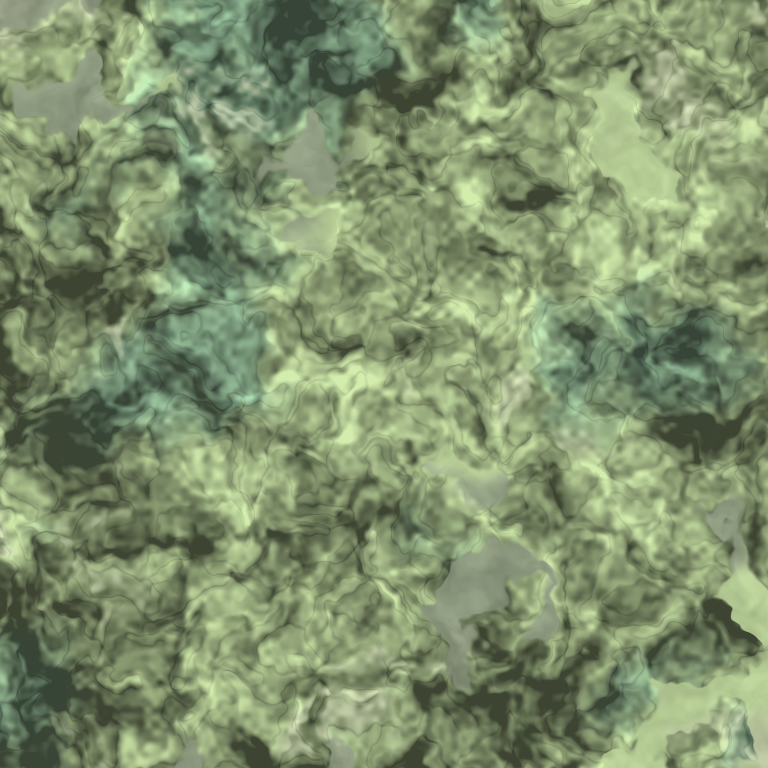
Write a three.js fragment shader that draws this texture.

```glsl
// Mossy, lichen-covered ground: crumbly green clumps with dark rims and creases,
// cool shaded hollows and a few smooth pale gaps. Warped value noise gives the
// grain, cellular noise the clumps and the longer fissures.

varying vec2 vUv;

float hash(vec2 p) {
  return fract(sin(dot(p, vec2(127.1, 311.7))) * 43758.5453);
}

vec2 hash2(vec2 p) {
  return vec2(hash(p), hash(p + 57.3));
}

float noise(vec2 p) {
  vec2 cell = floor(p);
  vec2 f = fract(p);
  f = f * f * (3.0 - 2.0 * f);
  float low = mix(hash(cell), hash(cell + vec2(1.0, 0.0)), f.x);
  float high = mix(hash(cell + vec2(0.0, 1.0)), hash(cell + 1.0), f.x);
  return mix(low, high, f.y);
}

// Four rotated octaves, normalised to 0..1
float fbm(vec2 p) {
  float sum = 0.0;
  float weight = 0.533;
  for (int i = 0; i < 4; i++) {
    sum += weight * noise(p);
    p = mat2(1.6, 1.2, -1.2, 1.6) * p + 17.7;
    weight *= 0.5;
  }
  return sum;
}

// Distance to the nearest clump centre, and the margin to the second nearest
vec2 clumps(vec2 p) {
  vec2 cell = floor(p);
  float nearest = 9.0;
  float second = 9.0;
  for (int y = -1; y <= 1; y++) {
    for (int x = -1; x <= 1; x++) {
      vec2 id = cell + vec2(float(x), float(y));
      float d = length(id + 0.1 + 0.8 * hash2(id) - p);
      second = min(second, max(nearest, d));
      nearest = min(nearest, d);
    }
  }
  return vec2(nearest, second - nearest);
}

// Thin wandering line along the middle level of a noise field
float crease(vec2 p, float width) {
  return 1.0 - smoothstep(0.0, width, abs(noise(p) - 0.5));
}

void main() {
  vec2 p = vUv;
  vec2 warp = vec2(fbm(p * 14.0), fbm(p * 14.0 + 31.0)) - 0.5;
  vec2 q = p + 0.11 * warp;
  vec2 r = mat2(0.8, 0.6, -0.6, 0.8) * q;

  // Crumbly grain from broad patches down to fine specks
  float broad = fbm(p * 3.5 + 4.0);
  float tone = 0.61;
  tone += 0.30 * (broad - 0.5);
  tone += 0.30 * (noise(r * 11.0 + 3.0) - 0.5);
  tone += 0.32 * (noise(q * 27.0 + 8.0) - 0.5);
  tone += 0.30 * (noise(r * 56.0 + 21.0) - 0.5);
  tone += 0.24 * (noise(p * 105.0 + 2.0 * warp) - 0.5);

  // Rounded clumps with broken dark rims
  vec2 clump = clumps(q * 9.0);
  float rimGate = smoothstep(0.38, 0.62, fbm(p * 6.0 + 40.0));
  float rim = 1.0 - smoothstep(0.0, 0.26, clump.y);
  tone += 0.14 * (0.42 - clump.x);
  tone -= 0.17 * rim * rimGate;

  // Fine wrinkles and a few long fissures
  tone -= 0.09 * crease(q * 24.0 + 60.0, 0.10);
  tone -= 0.08 * crease(r * 42.0 + 15.0, 0.13);
  float fissure = 1.0 - smoothstep(0.0, 0.09, clumps(q * 3.2 + 5.0).y);
  tone -= 0.13 * fissure * smoothstep(0.42, 0.6, fbm(p * 4.0 + 73.0));

  // Cool, darker hollows, mostly towards the lower part
  float hollow = fbm(q * 3.6 + 90.0) + 0.12 * (0.5 - p.y);
  float shade = smoothstep(0.53, 0.68, hollow);
  tone -= 0.11 * shade;

  // Smooth gaps between the clumps, some grey and some brightly lit
  float gapField = fbm(q * 5.0 + 7.0) + 0.25 * clump.x + 0.06 * (p.y - 0.5);
  float gap = smoothstep(0.79, 0.82, gapField);
  float lit = smoothstep(0.46, 0.56, broad + 0.1 * (p.x - 0.5));
  float ground = mix(0.62, 0.83, lit) + 0.12 * (noise(q * 34.0) - 0.5);
  tone = mix(tone, ground, 0.85 * gap);
  tone += 0.08 * smoothstep(0.70, 0.79, gapField) * (1.0 - gap);

  // Tint: olive green, teal in hollows, a little lilac on pale stone
  tone = clamp(tone, 0.27, 0.93);
  vec3 tint = vec3(0.89, 1.0, 0.73);
  tint = mix(tint, vec3(0.77, 1.0, 0.82), 0.85 * shade * (1.0 - gap));
  tint = mix(tint, vec3(0.92, 1.0, 0.83), gap * (1.0 - lit));
  float stone = smoothstep(0.60, 0.72, fbm(q * 7.0 + 120.0));
  tint = mix(tint, vec3(0.96, 0.99, 0.84), 0.7 * stone * smoothstep(0.5, 0.7, tone));

  gl_FragColor = vec4(tone * tint, 1.0);
}
```
